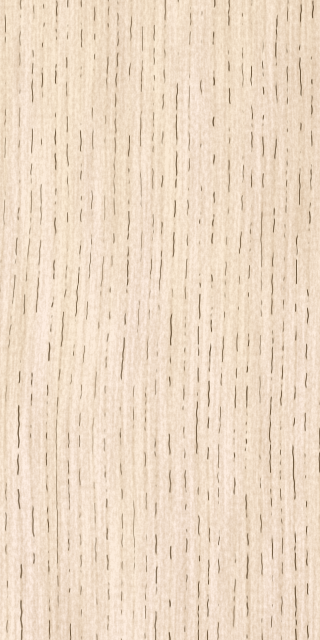
Write a WebGL 2 fragment shader that draws this texture.

```glsl
#version 300 es
precision highp float;
// Pale straight-grained wood with fine fibres and broken dark pore lines.

uniform vec2 u_resolution;
out vec4 fragColor;

float hash(vec2 cell) {
    vec3 q = fract(cell.xyx * vec3(0.1031, 0.1030, 0.0973));
    q += dot(q, q.yzx + 33.33);
    return fract((q.x + q.y) * q.z);
}

vec2 gradient(vec2 cell) {
    float angle = 6.2832 * hash(cell);
    return vec2(cos(angle), sin(angle));
}

// Gradient noise, roughly -0.7 to 0.7
float noise(vec2 p) {
    vec2 i = floor(p), f = p - i;
    vec2 u = f * f * f * (f * (f * 6.0 - 15.0) + 10.0);
    vec2 e = vec2(1.0, 0.0);
    float low = mix(dot(gradient(i), f), dot(gradient(i + e), f - e), u.x);
    float high = mix(dot(gradient(i + e.yx), f - e.yx),
                     dot(gradient(i + 1.0), f - 1.0), u.x);
    return mix(low, high, u.y);
}

// Board bend: the grain drifts left in the lower half
float bentX(vec2 p) {
    float drift = 0.035 * smoothstep(1.45, 0.55, p.y) * (1.0 - 0.6 * p.x);
    return p.x + drift + 0.012 * noise(vec2(p.x * 2.0, p.y * 1.6) + 5.3);
}

void main() {
    vec2 p = gl_FragCoord.xy / u_resolution.x;
    float x = bentX(p);

    // Growth rings, each with its own offset
    float ring = x * 26.0 + 0.5 * noise(vec2(x * 9.0, p.y * 0.6));
    float id = floor(ring);
    float seed = id * 7.37 + 0.5;
    float offset = 0.3 * (hash(vec2(id, 3.0)) - 0.5)
                 + 0.12 * noise(vec2(seed, p.y * 5.0))
                 + 0.09 * noise(vec2(seed, p.y * 38.0));
    float d = ring - id - 0.5 - offset;

    // Pore dashes along each ring
    float aa = 26.0 / u_resolution.x;
    float strength = 0.55 + 0.45 * hash(vec2(id, 8.0))
                   + 0.6 * noise(vec2(seed, p.y * 2.0)) + 0.15 * smoothstep(0.4, 0.8, p.x);
    float dash = smoothstep(-0.06, 0.2, noise(vec2(seed, p.y * 15.0))
                                      + 0.5 * noise(vec2(seed + 3.1, p.y * 48.0)));
    float pore = 1.0 - smoothstep(0.045 - 0.5 * aa, 0.045 + 0.5 * aa, abs(d));
    pore *= dash * clamp(strength, 0.15, 1.0);

    // Tan earlywood beside the pores
    float band = exp(-d * d * 40.0) * (0.7 + noise(vec2(seed, p.y * 9.0)));

    // Long fibres and short speckle
    float fibre = noise(vec2(x * 85.0, p.y * 2.5))
                + 0.7 * noise(vec2(x * 150.0 + 9.0, p.y * 7.0));
    float speckle = noise(vec2(x * 125.0, p.y * 62.0) + 31.0)
                  + 0.6 * noise(vec2(x * 210.0, p.y * 170.0) + 77.0);

    // Broad tonal drift: darker at the right, streaked at the lower left
    float broad = 0.16 * smoothstep(0.45, 1.0, p.x)
                + 0.25 * noise(vec2(x * 5.0, p.y * 0.8) + 2.7)
                + 0.16 * smoothstep(0.5, 0.0, p.y) * smoothstep(0.2, 0.0, abs(p.x - 0.2));
    float tone = 0.12 + broad + 0.28 * band + 0.42 * fibre + 0.45 * speckle;

    // Rosy to straw tint, then tan and dark pore colours
    float warmth = 0.45 + 0.3 * (p.y - 1.0) + 0.9 * noise(vec2(x * 12.0, p.y * 1.5) + 14.0)
                 + 0.35 * band;
    vec3 pale = mix(vec3(0.975, 0.905, 0.850), vec3(0.965, 0.895, 0.800),
                    clamp(warmth, 0.0, 1.0));
    vec3 color = mix(pale, vec3(0.85, 0.75, 0.64), clamp(tone, -0.15, 1.1));
    color = mix(color, vec3(0.36, 0.28, 0.18), pore * 0.85);

    fragColor = vec4(color, 1.0);
}
```
